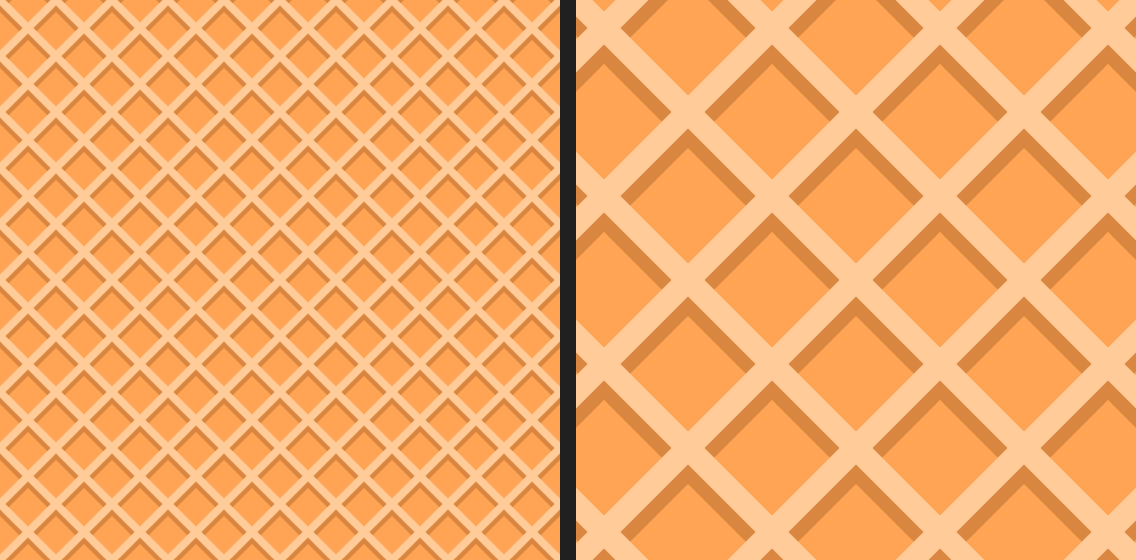
Left, the full canvas; right, a detail of the centre.
A WebGL 2 fragment shader for this pattern:

```glsl
#version 300 es
precision highp float;
// Waffle lattice: pale diagonal ribs cross over square orange pockets.
// The canvas is turned into diagonal cell coordinates; distances to the cell
// sides give the ribs, and the two upper sides of each pocket get a shadow.

uniform vec2 u_resolution;
out vec4 fragColor;

const float REPEATS = 10.0;         // whole diamonds across and down
const float RIB_HALF_WIDTH = 0.098; // in cell sides
const float SHADOW_WIDTH = 0.115;   // in cell sides

const vec3 POCKET_COLOR = vec3(1.00, 0.64, 0.33);
const vec3 SHADOW_COLOR = vec3(0.85, 0.53, 0.25);
const vec3 RIB_COLOR = vec3(1.00, 0.80, 0.60);

// Position inside a diagonal cell; both axes point upward.
vec2 diagonalCell(vec2 uv, float repeats) {
    vec2 p = uv * repeats;
    return fract(vec2(p.x + p.y, p.y - p.x));
}

// Coverage of the region where dist is negative, smoothed over one pixel.
float coverage(float dist, float pixel) {
    return clamp(0.5 - dist / pixel, 0.0, 1.0);
}

// Signed distance to ribs centred on the cell sides.
float ribDistance(vec2 cell, float halfWidth) {
    vec2 toSide = 0.5 - abs(cell - 0.5);
    return min(toSide.x, toSide.y) - halfWidth;
}

// Signed distance to the strip along the two upper cell sides.
float shadowDistance(vec2 cell, float reach) {
    return 1.0 - reach - max(cell.x, cell.y);
}

void main() {
    vec2 uv = gl_FragCoord.xy / u_resolution;
    vec2 cell = diagonalCell(uv, REPEATS);
    float pixel = REPEATS * length(1.0 / u_resolution);

    float shadow = coverage(shadowDistance(cell, RIB_HALF_WIDTH + SHADOW_WIDTH), pixel);
    float rib = coverage(ribDistance(cell, RIB_HALF_WIDTH), pixel);

    // Layers from the bottom up: pocket, shadow, rib.
    vec3 color = mix(POCKET_COLOR, SHADOW_COLOR, shadow);
    color = mix(color, RIB_COLOR, rib);
    fragColor = vec4(color, 1.0);
}
```
